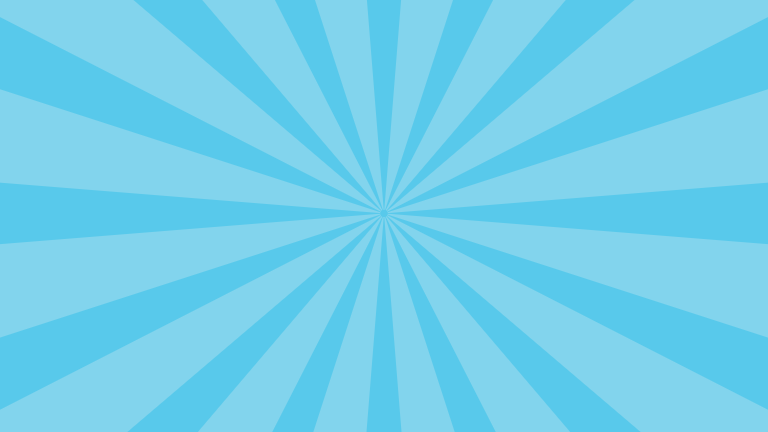
A Shadertoy shader for this background:

```glsl
// Sunburst of sixteen sky-blue rays spreading from near the centre.

const float TAU = 6.2831853;
const vec3 PALE_BLUE = vec3(0.51, 0.83, 0.93);
const vec3 DEEP_BLUE = vec3(0.345, 0.79, 0.92);

// Signed distance to the nearest ray edge, negative inside a ray
float rayDistance(vec2 p, float count, float halfAngle) {
    float period = TAU / count;
    float angle = mod(atan(p.y, p.x) + 0.5 * period, period) - 0.5 * period;
    return length(p) * sin(abs(angle) - halfAngle);
}

float discDistance(vec2 p, float radius) {
    return length(p) - radius;
}

// Coverage of a shape with an edge one pixel wide
float coverage(float dist, float pixel) {
    return clamp(0.5 - dist / pixel, 0.0, 1.0);
}

void mainImage(out vec4 fragColor, in vec2 fragCoord) {
    // Units of canvas height, measured from the hub
    float pixel = 1.0 / iResolution.y;
    vec2 hub = vec2(0.5, 0.506) * iResolution.xy;
    vec2 p = (fragCoord - hub) * pixel;

    // Rays joined by a small hub
    float rays = rayDistance(p, 16.0, radians(4.58));
    float burst = min(rays, discDistance(p, 0.009));

    fragColor = vec4(mix(PALE_BLUE, DEEP_BLUE, coverage(burst, pixel)), 1.0);
}
```
